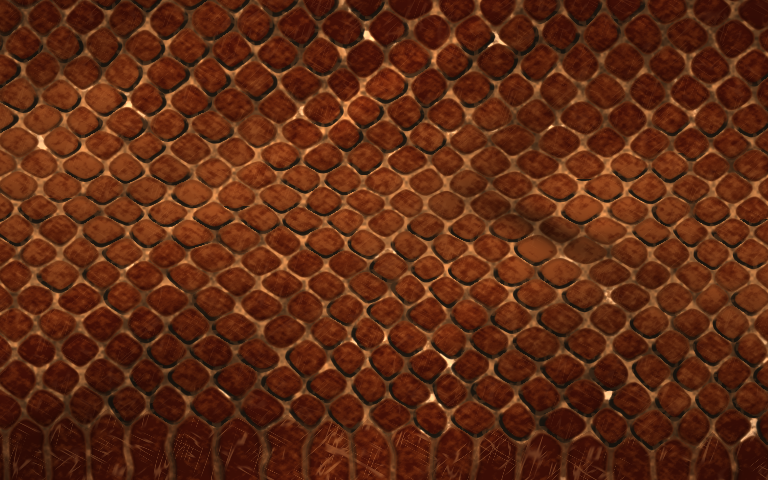
Reproduce this texture procedurally as a Shadertoy shader.

```glsl
#define COLUMNS 17.86     // scales across the canvas
#define ROW_DENSITY 19.8  // rows per canvas height
#define ROW_SQUEEZE 0.36  // tighter rows in the middle
#define HEX_TIP 0.80      // tip height of a scale, in rows
#define ROUNDNESS 5.5     // lower is rounder
#define RIDGE 0.95        // where the pale skin begins
#define WOBBLE 0.20       // lattice irregularity
#define CREVICE 0.92      // strength of the black crescents
#define SCRATCHES 0.45

const vec3 RED_BROWN  = vec3(0.36, 0.125, 0.04);
const vec3 DEEP_RED   = vec3(0.24, 0.055, 0.022);
const vec3 WARM_BROWN = vec3(0.50, 0.24, 0.10);
const vec3 NEAR_BLACK = vec3(0.08, 0.07, 0.05);
const vec3 DULL_SKIN  = vec3(0.36, 0.22, 0.12);
const vec3 PALE_SKIN  = vec3(0.72, 0.46, 0.26);

float hash(vec2 p) {
    vec3 q = fract(p.xyx * vec3(0.1031, 0.1030, 0.0973));
    q += dot(q, q.yzx + 33.33);
    return fract((q.x + q.y) * q.z);
}

float noise(vec2 p) {
    vec2 i = floor(p), f = fract(p);
    f = f * f * (3.0 - 2.0 * f);
    return mix(mix(hash(i), hash(i + vec2(1, 0)), f.x),
               mix(hash(i + vec2(0, 1)), hash(i + vec2(1, 1)), f.x), f.y);
}

float fbm(vec2 p) {
    float sum = 0.0, gain = 0.5;
    for (int i = 0; i < 4; i++) {
        sum += gain * noise(p);
        p = mat2(1.6, 1.2, -1.2, 1.6) * p + 7.3;
        gain *= 0.5;
    }
    return sum / 0.9375;
}

vec2 rotate(vec2 p, float a) {
    return mat2(cos(a), sin(a), -sin(a), cos(a)) * p;
}

// Rounded diamond with clipped sides: 0 at the centre, 1 on the border
float scaleRadius(vec2 d) {
    float slope = 2.0 * (2.0 * HEX_TIP - 1.0);
    vec3 a = abs(vec3(2.0 * d.x, (d.y + slope * d.x) / HEX_TIP, (d.y - slope * d.x) / HEX_TIP));
    return pow(dot(pow(a + 1e-4, vec3(ROUNDNESS)), vec3(1)), 1.0 / ROUNDNESS);
}

// Thin broken lines along one direction
float scratchLines(vec2 p, float angle) {
    vec2 q = rotate(p, angle) * vec2(11.0, 110.0);
    float line = 1.0 - smoothstep(0.0, 0.09, abs(noise(q) - 0.5));
    return line * smoothstep(0.5, 0.8, noise(p * 31.0 + angle * 17.0));
}

void mainImage(out vec4 fragColor, in vec2 fragCoord) {
    vec2 p = fragCoord / iResolution.y;

    // Warped lattice of staggered rows
    float t = p.y - 0.158 + 0.03 * p.x;
    vec2 g = vec2(p.x * COLUMNS / 1.6, ROW_DENSITY * t - ROW_SQUEEZE * sin(7.5 * t));
    g += WOBBLE * (vec2(noise(p * 3.0), noise(p * 3.0 + 40.0)) - 0.5) * 2.0;
    g += 0.16 * (vec2(noise(g * 1.3), noise(g * 1.3 + 90.0)) - 0.5);

    // Nearest scale; row -1 stretches down into the long belly plates
    float radius = 9.0;
    vec2 id = vec2(0), d = vec2(0);
    for (int k = 0; k < 2; k++) {
        float row = max(floor(g.y) + float(k), -1.0);
        float shift = 0.5 * mod(abs(row), 2.0);
        vec2 centre = vec2(floor(g.x - shift + 0.5) + shift, row);
        vec2 offset = g - centre;
        if (row < -0.5) offset.y = max(offset.y, 0.0);
        float r = scaleRadius(offset);
        if (r < radius) { radius = r; id = centre; d = offset; }
    }
    float rnd = hash(id * 2.0 + 11.0);
    float belly = id.y < -0.5 ? 1.0 : 0.0;

    // Leather of the scale: grain, blotches and a warm glow across the middle
    float grain = fbm(rotate(p, -0.5) * vec2(75.0, 120.0));
    float fibre = noise(rotate(p, 0.6) * vec2(60.0, 200.0));
    float blotch = fbm(rotate(p, -0.6) * vec2(3.0, 7.0) + 3.0);
    float band = p.y - 0.56 + 0.12 * (p.x - 0.8);
    float glow = exp(-band * band * 13.0) * (1.0 - belly);
    float tone = 0.75 * glow + 1.1 * (grain - 0.5) + 0.45 * (fibre - 0.5)
               + 0.8 * (blotch - 0.5) + 0.25 * (rnd - 0.5) - 0.08;
    vec3 col = mix(DEEP_RED, RED_BROWN, smoothstep(-0.3, 0.35, tone));
    col = mix(col, WARM_BROWN, smoothstep(0.2, 0.95, tone));
    col *= 1.0 + 0.2 * d.y - 0.25 * smoothstep(0.6, 0.95, radius);

    // Fine scratches, strongest on the belly
    float scratch = max(scratchLines(p, 0.5), max(scratchLines(p, -0.7), scratchLines(p, 1.9)));
    col = mix(col, PALE_SKIN, scratch * SCRATCHES * (0.3 + 0.7 * belly));

    // Pale skin between scales
    float wear = fbm(p * 34.0 + 5.0);
    vec3 skin = mix(DULL_SKIN, PALE_SKIN, smoothstep(0.32, 0.70, wear + 0.25 * (glow - 0.5)));
    skin *= 0.68 + 0.5 * noise(p * 150.0);
    float edge = radius + 0.14 * (wear - 0.5);
    col = mix(col, WARM_BROWN, 0.5 * smoothstep(RIDGE - 0.15, RIDGE, edge));
    col = mix(col, skin, smoothstep(RIDGE - 0.07, RIDGE + 0.05, edge) * (1.0 - 0.35 * belly));

    // Black crescents follow falling walls below, rising walls above
    float lean = mix(-0.75, 0.7, smoothstep(0.45, 0.75, p.y + 0.2 * (noise(id * 0.4) - 0.5)));
    vec2 under = rotate(vec2(0, -1), lean + 0.9 * (hash(id + 5.0) - 0.5));
    float side = smoothstep(0.1, 0.65, dot(normalize(d + 1e-4), under));
    vec2 patchPos = rotate(p, lean > 0.0 ? -0.5 : 0.35) * vec2(3.0, 8.0);
    float open = smoothstep(0.42, 0.62, 0.45 * rnd + 0.65 * noise(patchPos + 8.0));
    float crescent = smoothstep(0.76, 0.86, edge) * (1.0 - smoothstep(0.97, 1.06, edge));
    vec3 gap = mix(NEAR_BLACK, DULL_SKIN, 0.5 * smoothstep(0.55, 0.8, noise(p * 110.0)));
    col = mix(col, gap, CREVICE * crescent * side * open * (1.0 - 0.6 * belly));

    // Dark and bright diagonal folds, rare glints on the ridges
    vec2 fold = rotate(p - vec2(1.14, 0.52), 0.42);
    col *= 1.0 - 0.5 * exp(-dot(fold * fold, vec2(45.0, 900.0)));
    vec2 crest = rotate(p - vec2(0.80, 0.82), -0.6);
    col *= 1.0 + 0.25 * exp(-dot(crest * crest, vec2(16.0, 700.0)));
    col *= 0.74 + 0.52 * fbm(rotate(p, p.y > 2.0 ? 0.0 : -0.55) * vec2(1.5, 6.0));
    float glint = smoothstep(0.74, 0.84, noise(p * 11.0 + 2.0)) * smoothstep(0.60, 0.72, wear);
    col += vec3(0.42, 0.38, 0.32) * glint * smoothstep(0.90, 1.0, radius);

    // Darker towards the borders
    vec2 c = p - vec2(0.85, 0.55);
    col *= 1.10 - 0.30 * dot(c * c, vec2(0.6, 1.8));
    fragColor = vec4(clamp(col, 0.0, 1.0), 1.0);
}
```
